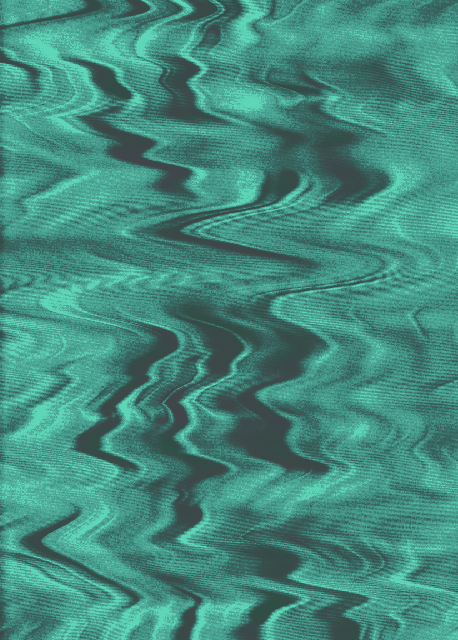
Reproduce this texture procedurally as a Shadertoy shader.

```glsl
// Rippled teal silk, smeared sideways row by row like a disturbed scan.
// A sway field bends upright folds into tongues and cusps; dark creases with
// bright rims, fine threads and grain are summed and sent through a colour ramp.

#define SWAY 0.21          // sideways reach of the bends
#define SWAY_RATE 19.0     // bends per canvas height
#define FOLD_GAIN 0.60     // strength of the folds
#define GLINT_GAIN 1.15    // strength of thin bright ridges
#define CREASE_GAIN 1.55   // depth of the dark creases
#define STREAK_GAIN 0.32   // level streaks
#define THREAD_RATE 185.0  // threads per canvas height
#define THREAD_GAIN 0.36
#define GRAIN_GAIN 0.30
#define MIDTONE 0.02       // signal level of the median tone
#define CONTRAST 2.8

float hash(vec2 p) {
    vec3 q = fract(vec3(p.xyx) * 0.1031);
    q += dot(q, q.yzx + 33.33);
    return fract((q.x + q.y) * q.z);
}

// Smooth value noise in -1..1
float noise(vec2 p) {
    vec2 i = floor(p), f = fract(p);
    f = f * f * (3.0 - 2.0 * f);
    float low = mix(hash(i), hash(i + vec2(1, 0)), f.x);
    float high = mix(hash(i + vec2(0, 1)), hash(i + vec2(1, 1)), f.x);
    return 2.0 * mix(low, high, f.y) - 1.0;
}

// Sideways displacement: a slow drift, tongues, pointed turns and jitter
float sway(vec2 p) {
    float drift = noise(vec2(p.x * 1.2, p.y * SWAY_RATE * 0.35) + 5.0);
    float bend = noise(vec2(p.x * 2.2, p.y * SWAY_RATE) + 11.0);
    float cusp = abs(noise(vec2(p.x * 1.8, p.y * SWAY_RATE * 0.8) + 47.0)) - 0.35;
    float jitter = noise(vec2(p.x * 3.5, p.y * SWAY_RATE * 2.3) + 83.0);
    return SWAY * (0.2 * drift + 0.5 * bend + 0.5 * cusp + 0.14 * jitter);
}

// Upright creases in short runs: soft on the left, sharp and rimmed on the right
float creases(vec2 q) {
    float sum = 0.0;
    for (int i = 0; i < 4; i++) {
        float k = float(i);
        float d = q.x - (0.06 + 0.155 * k) - 0.025 * noise(vec2(k * 9.0, q.y * 12.0));
        float width = 0.045 + 0.018 * k;
        float body = smoothstep(-width, -0.15 * width, d) * (1.0 - smoothstep(-0.008, 0.007, d));
        float rim = exp(-pow((d - 0.013) / 0.007, 2.0));
        float patches = smoothstep(-0.35, 0.35, noise(vec2(q.x * 5.0, q.y * 17.0) + 31.0 * k));
        float sheen = 1.0 + 0.5 * noise(vec2(q.x * 45.0, q.y * 14.0) + 13.0);
        float depth = (i == 1 || i == 2) ? 1.0 : 0.6;
        sum += depth * patches * (0.6 * rim - body * sheen);
    }
    return sum;
}

// Thin bright ridge with a dark line at its side
float ridge(vec2 q) {
    float n = noise(q);
    return pow(1.0 - abs(n), 7.0) - 0.7 * pow(1.0 - min(abs(n - 0.32), 1.0), 8.0);
}

// Fine slanted threads, faded where they get too tight to resolve
float threads(vec2 q) {
    float phase = THREAD_RATE * q.y + 26.0 * q.x + 0.8 * noise(q * 14.0);
    float fade = 1.0 - smoothstep(0.5, 0.95, fwidth(phase));
    float presence = 0.3 + 0.7 * smoothstep(-0.3, 0.5, noise(q * vec2(7.0, 18.0) + 5.0));
    return sin(6.28318 * phase) * presence * fade;
}

// Tone 0..1 to colour, stops spaced by the area each colour takes
vec3 silkRamp(float tone) {
    vec3 c = vec3(0.22, 0.29, 0.28);
    c = mix(c, vec3(0.22, 0.40, 0.38), smoothstep(0.01, 0.15, tone));
    c = mix(c, vec3(0.24, 0.51, 0.47), smoothstep(0.15, 0.29, tone));
    c = mix(c, vec3(0.27, 0.60, 0.54), smoothstep(0.29, 0.52, tone));
    c = mix(c, vec3(0.31, 0.67, 0.60), smoothstep(0.52, 0.80, tone));
    return mix(c, vec3(0.37, 0.84, 0.72), smoothstep(0.80, 0.97, tone));
}

void mainImage(out vec4 fragColor, in vec2 fragCoord) {
    vec2 p = fragCoord / iResolution.y;
    float across = fragCoord.x / iResolution.x;
    vec2 q = vec2(p.x - sway(p), p.y);

    // Folds and glints follow the bent coordinate
    float calm = mix(1.0, 0.7, smoothstep(0.75, 1.0, across));
    float folds = noise(q * vec2(13.0, 13.0) + 3.0) + 0.8 * noise(q * vec2(34.0, 18.0) + 19.0);
    float glint = ridge(q * vec2(17.0, 10.0) + 61.0) + 0.6 * ridge(q * vec2(31.0, 15.0) + 43.0);
    glint *= smoothstep(-0.4, 0.4, noise(q * vec2(6.0, 22.0) + 71.0));

    // Level streaks and blurred shadows stay in straight rows
    float streak = noise(p * vec2(4.0, 34.0) + 23.0) + 0.6 * noise(p * vec2(6.0, 85.0) + 29.0);
    float centre = smoothstep(0.3, 0.5, across) * (1.0 - smoothstep(0.7, 0.9, across));
    float shadow = centre * smoothstep(0.0, 0.6, noise(p * vec2(9.0, 17.0) + 37.0));

    float s = calm * (FOLD_GAIN * folds + GLINT_GAIN * glint) + STREAK_GAIN * streak;
    s += CREASE_GAIN * creases(q) - 0.7 * shadow;

    // Selvedge along the left side
    s += 0.5 * exp(-pow((across - 0.025) / 0.012, 2.0)) * noise(vec2(2.0, p.y * 14.0));
    s -= 0.5 * (1.0 - smoothstep(0.0, 0.015, across));

    // Weave shows on lit cloth and sinks away in the dark
    float lit = smoothstep(-1.1, 0.1, s);
    float grain = 2.0 * hash(floor(p * 512.0) + 7.0) - 1.0;
    s += mix(0.35, 1.0, lit) * (THREAD_GAIN * threads(q) + GRAIN_GAIN * grain);

    float tone = 1.0 / (1.0 + exp(-CONTRAST * (s - MIDTONE)));
    vec3 color = silkRamp(tone);

    // Warm tint drifting through the darkest cloth
    float warmth = (1.0 - smoothstep(0.0, 0.12, tone)) * noise(q * vec2(18.0, 20.0) + 91.0);
    color += warmth * vec3(0.04, -0.02, 0.01);
    fragColor = vec4(color, 1.0);
}
```
